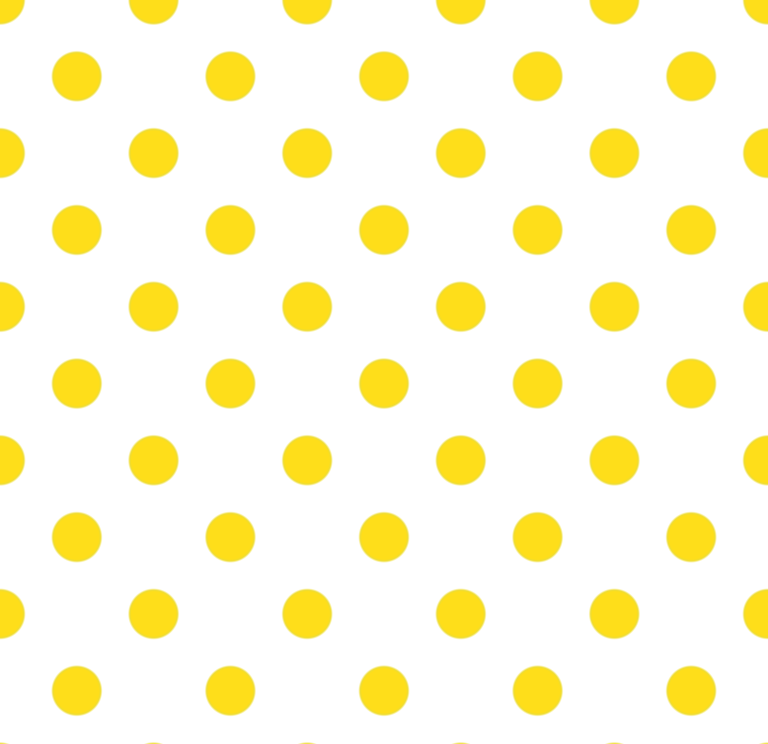
This pattern is drawn by a WebGL 1 fragment shader. Its source:

```glsl
precision highp float;

uniform vec2 u_resolution;

#define TILES_ACROSS 5.0
#define DOT_RADIUS 0.161
#define EDGE_SOFTNESS 0.009
#define RIM_WIDTH 0.018
#define ROW_SHIFT 0.003
#define PAPER_COLOR vec3(1.0)
#define DOT_COLOR vec3(0.995, 0.87, 0.10)
#define RIM_COLOR vec3(0.94, 0.865, 0.19)

// Distance to the nearest point of a unit square lattice
float latticeDistance(vec2 p) {
  return length(fract(p + 0.5) - 0.5);
}

void main() {
  // Tile units, measured from the top left corner
  vec2 fromTop = vec2(gl_FragCoord.x, u_resolution.y - gl_FragCoord.y);
  vec2 p = fromTop * TILES_ACROSS / u_resolution.x + vec2(0.0, ROW_SHIFT);

  // Two interleaved lattices give the staggered rows
  float d = min(latticeDistance(p), latticeDistance(p + 0.5)) - DOT_RADIUS;

  // Edge never thinner than a pixel
  float soft = max(EDGE_SOFTNESS, 0.7 * TILES_ACROSS / u_resolution.x);
  float coverage = 1.0 - smoothstep(-soft, soft, d);

  // Slightly duller rim just inside the edge
  float rim = smoothstep(-RIM_WIDTH, -0.4 * RIM_WIDTH, d);
  vec3 ink = mix(DOT_COLOR, RIM_COLOR, rim);

  gl_FragColor = vec4(mix(PAPER_COLOR, ink, coverage), 1.0);
}
```
